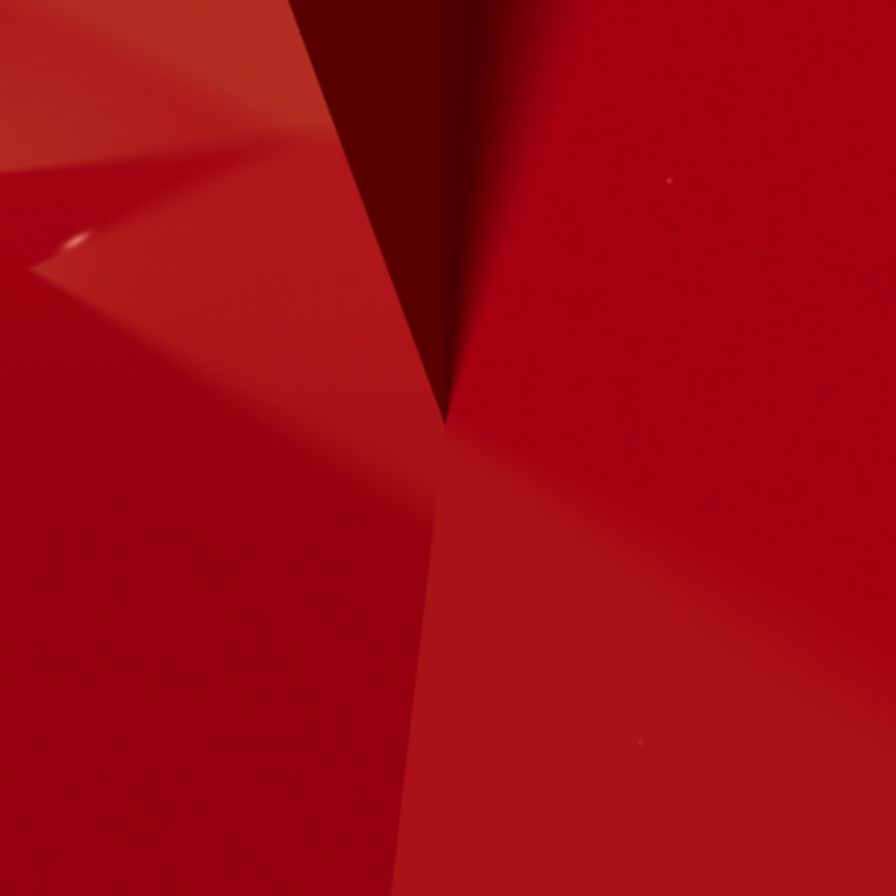
This background is drawn by a three.js fragment shader. Its source:

```glsl
varying vec2 vUv;

// Fold corners, in canvas units
const vec2 APEX = vec2(0.497, 0.525);
const vec2 WEDGE_TOP = vec2(0.3215, 1.0);
const vec2 SEAM_FOOT = vec2(0.436, 0.0);
const vec2 RIGHT_SLOPE_END = vec2(1.0, 0.22);
const vec2 LEFT_TIP = vec2(0.033, 0.700);
const vec2 LEFT_SLOPE_END = vec2(0.488, 0.427);
const vec2 CREASE_START = vec2(0.0, 0.807);
const vec2 CREASE_END = vec2(0.315, 0.842);
const vec2 TOP_CREASE_START = vec2(0.03, 1.0);
const vec2 TOP_CREASE_END = vec2(0.36, 0.835);
const vec2 GLINT = vec2(0.085, 0.731);

// Paper colours
const vec3 DEEP_RED = vec3(0.585, 0.0, 0.06);
const vec3 FOLD_RED = vec3(0.625, 0.01, 0.07);
const vec3 BRIGHT_RED = vec3(0.64, 0.0, 0.07);
const vec3 SOFT_RED = vec3(0.665, 0.07, 0.09);
const vec3 FACET_RED = vec3(0.685, 0.09, 0.10);
const vec3 WARM_RED = vec3(0.70, 0.175, 0.13);
const vec3 SHADOW = vec3(0.345, 0.0, 0.0);
const vec3 SHADOW_CORE = vec3(0.295, 0.0, 0.0);
const vec3 GLINT_COLOR = vec3(0.95, 0.58, 0.48);

const float SHARP = 0.0025;
const float GRAIN = 0.012;
const float WEAVE_SCALE = 170.0;

float hash(vec2 p) {
  return fract(sin(dot(p, vec2(127.1, 311.7))) * 43758.55);
}

float noise(vec2 p) {
  vec2 i = floor(p);
  vec2 f = fract(p);
  f = f * f * (3.0 - 2.0 * f);
  return mix(mix(hash(i), hash(i + vec2(1.0, 0.0)), f.x),
             mix(hash(i + vec2(0.0, 1.0)), hash(i + 1.0), f.x), f.y);
}

// Signed distance to a line, positive to the left of a -> b
float side(vec2 p, vec2 a, vec2 b) {
  vec2 d = normalize(b - a);
  return d.x * (p.y - a.y) - d.y * (p.x - a.x);
}

float edge(float d, float softness) {
  return smoothstep(-softness, softness, d);
}

vec3 leftPaper(vec2 p) {
  vec3 color = mix(DEEP_RED, FOLD_RED, smoothstep(0.4, 0.8, p.y));

  // Middle facet, warmer towards its left tip
  float spread = smoothstep(0.03, 0.45, p.x);
  float slope = edge(side(p, LEFT_TIP, LEFT_SLOPE_END), mix(0.006, 0.045, spread));
  float fold = edge(-side(p, LEFT_TIP, CREASE_END), mix(0.004, 0.022, smoothstep(0.06, 0.2, p.x)));
  vec3 facet = mix(FACET_RED, SOFT_RED, smoothstep(0.75, 0.45, p.y));
  facet = mix(facet, WARM_RED, 0.9 * exp(-18.0 * distance(p, LEFT_TIP)));
  color = mix(color, facet, slope * fold);

  // Upper facets, split by the diagonal crease
  float sheen = smoothstep(0.22, 0.0, p.x) * smoothstep(1.0, 0.82, p.y);
  vec3 upper = mix(FACET_RED + vec3(0.0, 0.02, 0.01), WARM_RED, 0.75 * sheen);
  float top = edge(side(p, TOP_CREASE_START, TOP_CREASE_END), 0.025);
  upper = mix(upper, WARM_RED, top);
  float crease = edge(side(p, CREASE_START, CREASE_END), mix(0.006, 0.022, smoothstep(0.0, 0.3, p.x)));
  color = mix(color, upper, crease);

  // Glint stretched along the fold
  vec2 along = normalize(GLINT - LEFT_TIP);
  vec2 q = p - GLINT;
  vec2 r = vec2(dot(q, along) / 0.016, dot(q, vec2(-along.y, along.x)) / 0.005);
  return mix(color, GLINT_COLOR, 0.75 * exp(-dot(r, r)));
}

vec3 rightPaper(vec2 p) {
  float softness = mix(0.025, 0.085, smoothstep(0.5, 0.9, p.x));
  float lower = edge(-side(p, APEX, RIGHT_SLOPE_END), softness);
  vec3 color = mix(BRIGHT_RED, SOFT_RED, lower);

  // Shadow fans out upwards from the apex
  float height = p.y - APEX.y;
  float fan = (p.x - APEX.x) / max(height, 0.002);
  float core = exp(-pow((fan - 0.06) / 0.08, 2.0));
  vec3 shade = mix(SHADOW, SHADOW_CORE, core);
  float lit = smoothstep(0.07, 0.38, fan);
  return mix(color, mix(shade, color, lit), edge(height, 0.006));
}

float speck(vec2 p, vec2 center) {
  return exp(-pow(distance(p, center) / 0.003, 2.0));
}

void main() {
  vec2 p = vUv;

  // The sharp paper edge bends at the apex
  float wedgeSide = side(p, WEDGE_TOP, APEX);
  float seamSide = side(p, APEX, SEAM_FOOT);
  float boundary = mix(seamSide, wedgeSide, edge(p.y - APEX.y, SHARP));
  vec3 color = mix(leftPaper(p), rightPaper(p), edge(boundary, SHARP));

  // Dust and woven grain
  color += 0.16 * speck(p, vec2(0.747, 0.798)) + 0.07 * speck(p, vec2(0.715, 0.171));
  float weave = noise(p * WEAVE_SCALE * vec2(1.0, 0.3)) + noise(p * WEAVE_SCALE * vec2(0.4, 1.0)) - 1.0;
  color *= 1.0 + GRAIN * weave;

  gl_FragColor = vec4(clamp(color, 0.0, 1.0), 1.0);
}
```
